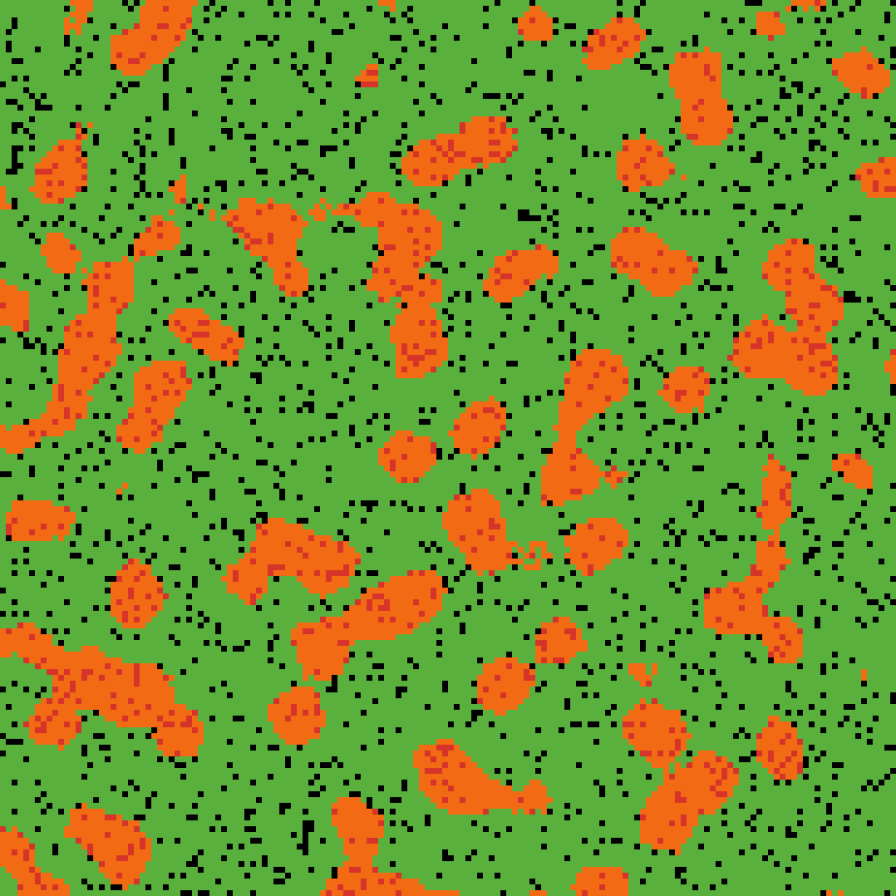
This texture is drawn by a three.js fragment shader. Its source:

```glsl
// Blocky green field peppered with black specks, with ragged orange patches flecked in red.
varying vec2 vUv;

float hash(vec2 p) {
  vec3 q = fract(vec3(p.xyx) * 0.1031);
  q += dot(q, q.yzx + 33.33);
  return fract((q.x + q.y) * q.z);
}

// Cellular noise: one jittered bump or dent per cell, summed over the neighbours
float patchField(vec2 p) {
  vec2 cell = floor(p);
  float sum = 0.0;
  for (int y = -1; y <= 1; y++) {
    for (int x = -1; x <= 1; x++) {
      vec2 id = cell + vec2(float(x), float(y));
      vec2 center = id + vec2(hash(id + 17.0), hash(id + 59.0));
      vec2 offset = p - center;
      float falloff = max(1.0 - dot(offset, offset), 0.0);
      float height = hash(id + 103.0) * 2.0 - 1.0;
      sum += height * falloff * falloff * falloff;
    }
  }
  return sum;
}

// Flat colour of one square block
vec3 blockColor(vec2 block, float blocks) {
  vec3 green = vec3(0.35, 0.69, 0.24);
  vec3 orange = vec3(0.95, 0.42, 0.08);
  vec3 red = vec3(0.84, 0.20, 0.16);
  vec3 black = vec3(0.0);

  // Per-block jitter frays the patch outlines
  float fray = (hash(block + 211.0) - 0.5) * 0.1;
  float field = patchField((block + 0.5) / blocks * 18.0) + fray;
  float speck = hash(block + 307.0);

  vec3 ground = mix(green, black, step(speck, 0.092));
  vec3 blotch = mix(orange, red, step(speck, 0.125));
  return mix(ground, blotch, step(0.225, field));
}

void main() {
  const float blocks = 154.0;
  vec2 p = vUv * blocks - 0.5;
  vec2 base = floor(p);

  // Blend neighbouring blocks only across their shared edge
  vec2 blend = clamp((fract(p) - 0.5) / fwidth(p) + 0.5, 0.0, 1.0);
  vec3 lower = mix(blockColor(base, blocks),
                   blockColor(base + vec2(1.0, 0.0), blocks), blend.x);
  vec3 upper = mix(blockColor(base + vec2(0.0, 1.0), blocks),
                   blockColor(base + vec2(1.0, 1.0), blocks), blend.x);

  gl_FragColor = vec4(mix(lower, upper, blend.y), 1.0);
}
```
